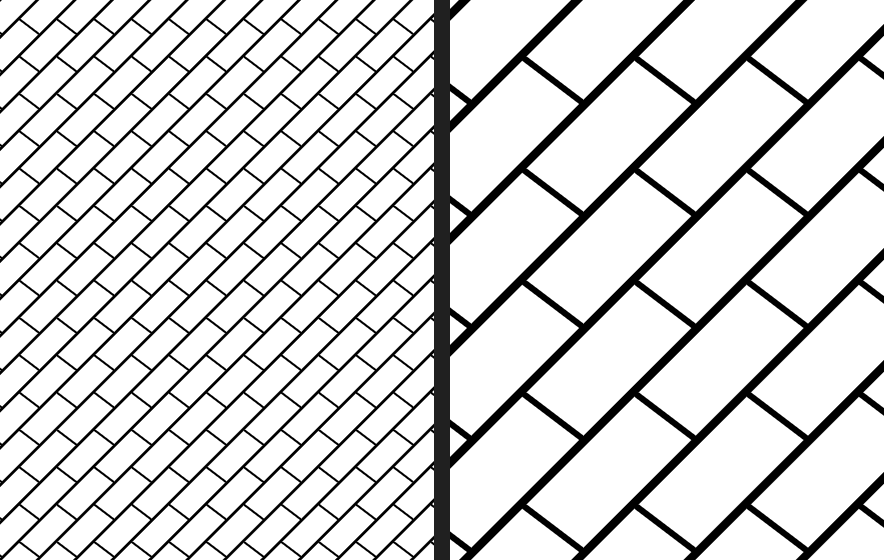
Left, the full canvas; right, a detail of the centre.
This pattern is drawn by a Shadertoy shader. Its source:

```glsl
#define ROWS 15.0          // repeats down the canvas
#define STRETCH 1.002      // cell width over cell height
#define COURSE_WIDTH 0.075 // long diagonal lines, in cells
#define JOINT_WIDTH 0.055  // short cross lines, in cells
#define JOINT_SKEW 0.136   // drift of a joint across its course
#define INK vec3(0.0)
#define PAPER vec3(1.0)

// Antialiased coverage of a line, from the distance to its centre
float stroke(float dist, float width, float pixel) {
    return clamp((0.5 * width - dist) / pixel + 0.5, 0.0, 1.0);
}

// Distance to the nearest diagonal between two courses
float courseDistance(vec2 p) {
    float across = p.x + p.y;
    return abs(across - round(across)) / sqrt(2.0);
}

// Distance to the nearest joint inside the current course
float jointDistance(vec2 p) {
    float across = p.x + p.y;
    float course = floor(across);
    float along = p.x - p.y - (course - 1.0) - JOINT_SKEW * (across - course);
    float offset = abs(along - 2.0 * round(0.5 * along));
    return offset / length(vec2(1.0 - JOINT_SKEW, 1.0 + JOINT_SKEW));
}

void mainImage(out vec4 fragColor, in vec2 fragCoord) {
    // Cell coordinates, measured from the upper left corner
    float pixel = ROWS / iResolution.y;
    vec2 p = vec2(fragCoord.x / STRETCH, iResolution.y - fragCoord.y) * pixel;

    // Staggered bricks: continuous courses, one joint per brick end
    float courses = stroke(courseDistance(p), COURSE_WIDTH, pixel);
    float joints = stroke(jointDistance(p), JOINT_WIDTH, pixel);

    fragColor = vec4(mix(PAPER, INK, max(courses, joints)), 1.0);
}
```
